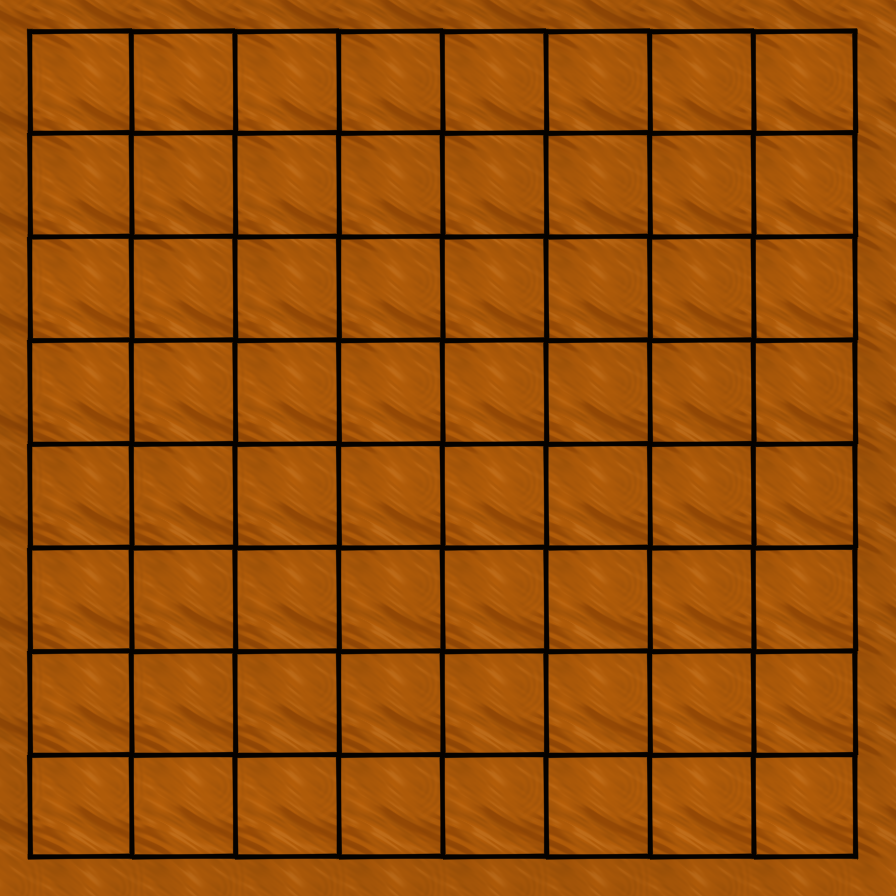
This pattern is drawn by a three.js fragment shader. Its source:

```glsl
varying vec2 vUv;

float hash(vec2 p) {
  p = fract(p * vec2(0.1031, 0.1137));
  p += dot(p, p.yx + 33.33);
  return fract((p.x + p.y) * p.x * 91.7);
}

// Random lattice value that repeats over one sheared wood tile
float lattice(vec2 i, vec2 period, float shear) {
  float tile = floor(i.x / period.x);
  i -= tile * vec2(period.x, shear);
  return hash(vec2(i.x, mod(i.y, period.y)) + period);
}

// Tiling noise stretched along a falling diagonal
float grain(vec2 p, vec2 period, float shear) {
  vec2 q = vec2(p.x * period.x, p.y * period.y + p.x * shear);
  vec2 i = floor(q);
  vec2 f = fract(q);
  f = f * f * (3.0 - 2.0 * f);
  float low = mix(lattice(i, period, shear),
                  lattice(i + vec2(1.0, 0.0), period, shear), f.x);
  float high = mix(lattice(i + vec2(0.0, 1.0), period, shear),
                   lattice(i + vec2(1.0, 1.0), period, shear), f.x);
  return mix(low, high, f.y);
}

vec3 wood(vec2 uv) {
  // Tile slightly smaller than a square, so the figure drifts over the board
  vec2 p = uv / 0.1128 + vec2(0.1, 0.35);
  p.y += 0.02 * sin(6.2832 * p.x) + 0.025 * sin(6.2832 * p.y);

  float broad = grain(p, vec2(2.0, 5.0), 3.0);
  float streak = grain(p, vec2(3.0, 17.0), 10.0);
  float fiber = grain(p, vec2(7.0, 33.0), 20.0);
  float mottle = grain(p, vec2(9.0, 9.0), 0.0);

  // Curved growth rings bulging to the right
  vec2 w = fract(p) - vec2(0.22, 0.46);
  float r = length(w * vec2(1.0, 0.85));
  float knot = smoothstep(0.38, 0.25, r) * smoothstep(-0.05, 0.15, w.x);
  float ring = sin(r * 95.0 + 4.0 * mottle);

  float straight = 1.0 - 0.75 * knot;
  float shade = 0.3 * (streak - 0.5) + 0.34 * (fiber - 0.5);
  shade = shade * straight + 0.07 * ring * knot + 0.12 * (mottle - 0.5);

  vec3 color = vec3(0.665, 0.345, 0.035) * (1.0 + 0.32 * shade);
  float pale = smoothstep(0.6, 0.95, streak) * smoothstep(0.4, 0.8, fiber);
  float dark = smoothstep(0.5, 0.85, broad) * smoothstep(0.55, 0.25, streak);
  color = mix(color, vec3(0.76, 0.46, 0.15), 0.55 * pale * straight);
  color = mix(color, vec3(0.52, 0.24, 0.01), 0.6 * dark * straight);

  // Slow change of tone across the whole board
  return color * (0.985 + 0.03 * grain(uv, vec2(4.0, 6.0), 2.0));
}

// Ink coverage of the eight by eight grid
float gridInk(vec2 uv) {
  vec2 g = (uv - vec2(0.494, 0.5045)) / 0.1157;
  vec2 index = clamp(floor(g + 0.5), -4.0, 4.0);
  // The frame lines sit slightly inward
  vec2 line = index - sign(index) * step(3.5, abs(index)) * 0.02;

  // Each segment leans and swells a little
  vec2 along = fract(g.yx) - 0.5;
  vec2 lean = along * vec2(0.0009, -0.0009);
  vec2 d = abs((g - line) * 0.1157 + lean);
  d -= 0.0004 * (4.0 * along * along - 0.5);
  vec2 ink = 1.0 - smoothstep(0.0019, 0.0037, d);

  vec2 inside = 1.0 - smoothstep(3.995, 4.012, abs(g));
  return max(ink.x * inside.y, ink.y * inside.x);
}

void main() {
  vec3 color = wood(vUv);

  // Margin is a touch darker than the playing field
  vec2 edge = abs(vUv - vec2(0.494, 0.5045));
  color *= 1.0 - 0.04 * smoothstep(0.459, 0.463, max(edge.x, edge.y));

  color = mix(color, vec3(0.02, 0.007, 0.0), gridInk(vUv));
  gl_FragColor = vec4(color, 1.0);
}
```
